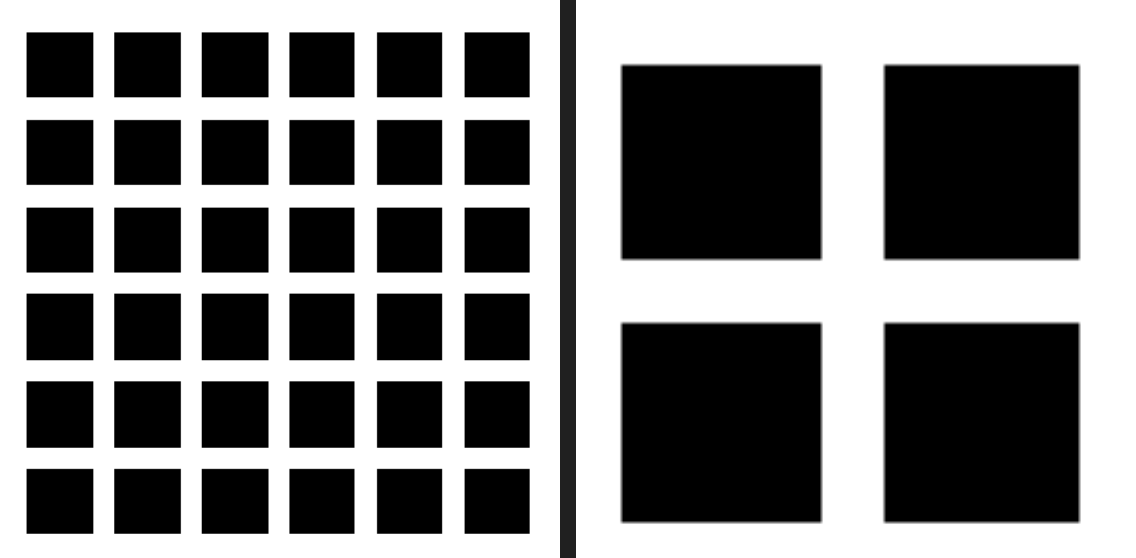
Left, the full canvas; right, a detail of the centre.
A WebGL 1 fragment shader for this pattern:

```glsl
precision highp float;
// Six by six grid of black squares on white, with slightly uneven edges.

uniform vec2 u_resolution;

const vec2 CANVAS = vec2(512.0, 510.0);  // design units across and up
const vec2 PITCH = vec2(80.1, 80.1);
const vec2 FIRST_LOW = vec2(24.3, 20.6);   // left and bottom of the first square
const vec2 FIRST_HIGH = vec2(85.3, 81.4);  // right and top of the first square
const float REPEATS = 6.0;
const float TRIM = 1.5;                    // loss on the shortened sides
const float EDGE_WIDTH = 1.2;
const vec3 PAPER = vec3(1.0);
const vec3 INK = vec3(0.0);

// Index of the nearest square, split midway through the gaps.
vec2 cellIndex(vec2 p, vec2 low, vec2 high, vec2 pitch, float count) {
  vec2 gap = pitch - (high - low);
  return clamp(floor((p - low + 0.5 * gap) / pitch), 0.0, count - 1.0);
}

// Signed distance along the axes to a box given by two corners.
vec2 boxSides(vec2 p, vec2 low, vec2 high) {
  return abs(p - 0.5 * (low + high)) - 0.5 * (high - low);
}

// Coverage of a box with a soft border.
float boxCoverage(vec2 sides, vec2 softness) {
  vec2 inside = clamp(0.5 - sides / softness, 0.0, 1.0);
  return inside.x * inside.y;
}

void main() {
  vec2 unitsPerPixel = CANVAS / u_resolution;
  vec2 p = gl_FragCoord.xy * unitsPerPixel;

  vec2 cell = cellIndex(p, FIRST_LOW, FIRST_HIGH, PITCH, REPEATS);
  vec2 low = FIRST_LOW + PITCH * cell;
  vec2 high = FIRST_HIGH + PITCH * cell;

  // Uneven sizes: the far half is trimmed, and the bottom row is shorter.
  high -= TRIM * step(0.5 * REPEATS, cell);
  low.y += TRIM * (1.0 - step(0.5, cell.y));

  vec2 softness = max(vec2(EDGE_WIDTH), unitsPerPixel);
  float ink = boxCoverage(boxSides(p, low, high), softness);
  gl_FragColor = vec4(mix(PAPER, INK, ink), 1.0);
}
```
